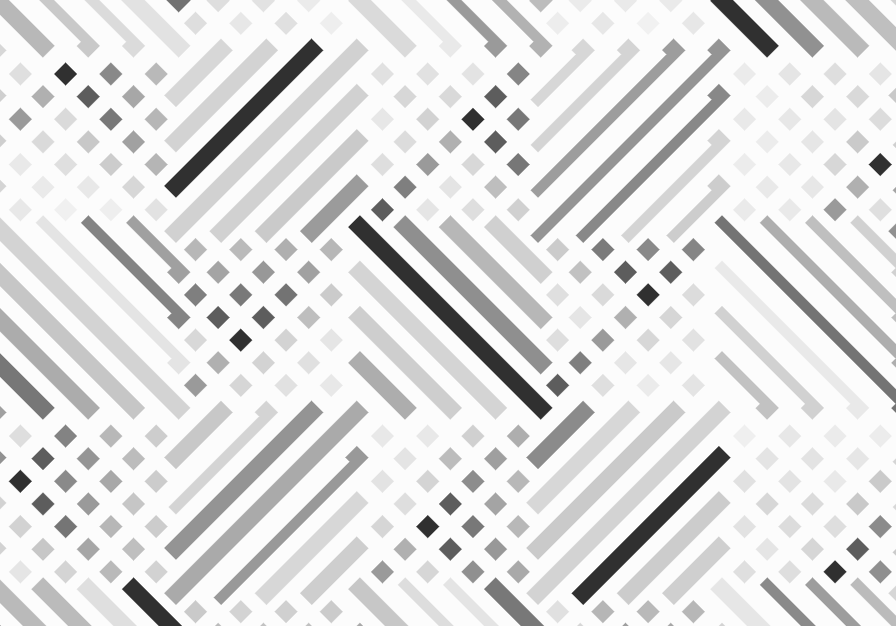
Write a Shadertoy shader that draws this pattern.

```glsl
// Diagonal basket weave: blocks of slanted bars alternate with blocks of small
// diamonds. Each of the four block kinds repeats every PERIOD steps, and grey
// tones fade away from one black diamond or bar whose place shifts per repeat.

#define STEP 0.03615             // lattice step, in canvas heights
#define PERIOD 16.0              // steps per repeat
#define ORIGIN vec2(19.9, 6.27)  // centre of the first diamond block, from top left
#define SQUARE_HALF 0.255        // half side of a diamond, in diagonal units
#define BAR_HALF 0.26            // half width of a full bar
#define THIN_HALF 0.165          // half width of a thin bar
#define THIN_SHARE 0.5           // share of thin bars in blocks without black
#define FADE 0.24                // how fast tones lighten per level
#define INK 0.19                 // darkest tone
#define PAPER 0.99               // background

float hash(vec3 p) {
    p = fract(p * vec3(0.1031, 0.1030, 0.0973) + 0.37);
    p += dot(p, p.yzx + 33.33);
    return fract((p.x + p.y) * p.z);
}

// Tone of a level: 0 is ink, higher levels approach white.
float toneOf(float level) {
    return 1.0 - (1.0 - INK) * exp(-FADE * max(level, 0.0));
}

float box(vec2 p, vec2 halfSize) {
    vec2 d = abs(p) - halfSize;
    return length(max(d, 0.0)) + min(max(d.x, d.y), 0.0);
}

// Swap between upright steps and diagonal units.
vec2 toDiagonal(vec2 p) { return vec2(p.x + p.y, p.x - p.y) * 0.5; }
vec2 toUpright(vec2 a) { return vec2(a.x + a.y, a.x - a.y); }

// Index of the repeat that holds p; p becomes local to its centre.
vec2 repeatCell(inout vec2 p) {
    vec2 cell = floor(p / PERIOD + 0.5);
    p -= cell * PERIOD;
    return cell;
}

void paint(inout float tone, float ink, float dist, float pixel) {
    tone = mix(tone, ink, clamp(0.5 - dist / pixel, 0.0, 1.0));
}

// Diamonds fan out in grey from a black one, towards the opening direction.
void paintDiamonds(inout float tone, vec2 p, vec2 opening, vec2 drift, float pixel) {
    vec2 cell = repeatCell(p);
    vec2 a = toDiagonal(p);
    vec2 node = floor(a + 0.5);
    vec2 spot = toUpright(node);
    if (max(abs(spot.x), abs(spot.y)) > 3.5) return;

    vec2 black = vec2(1.0, -1.0) + 2.0 * (cell.x * drift + cell.y * vec2(-drift.y, drift.x));
    vec2 e = spot - black;
    float ahead = dot(e, opening);
    float side = abs(dot(e, opening.yx));
    float reach = max(abs(e.x), abs(e.y));
    float jitter = hash(vec3(spot + cell * 23.0, opening.x + 5.0));

    float level = reach + max(side - ahead, 0.0);
    if (ahead < 0.5 && reach > 0.5) level = 4.6 + 0.7 * reach + 2.5 * jitter;
    else if (reach > 1.5) level += jitter - 0.4;

    // The rear diagonal darkens again towards the next bar.
    if (e.x < -0.5 && abs(e.x + e.y) < 0.5) level = clamp(5.0 + e.x, 1.0, 4.0);
    paint(tone, toneOf(level), box(a - node, vec2(SQUARE_HALF)), pixel);
}

// Bars lie along one diagonal and shorten away from the middle row.
void paintBars(inout float tone, vec2 p, bool rising, float pixel) {
    vec2 cell = repeatCell(p);
    vec2 a = toDiagonal(p);
    if (rising) a = a.yx;
    float row = floor(a.y + 0.5);
    if (abs(row) > 3.5) return;

    float blackRow = rising ? 5.0 + 6.0 * cell.x - 4.0 * cell.y
                            : 4.0 * cell.x + 7.0 * cell.y;
    blackRow = mod(blackRow + 8.0, 16.0) - 8.0;
    float gap = row - blackRow;
    float jitter = hash(vec3(cell + 11.0, row + (rising ? 40.0 : 20.0)));

    float level = rising ? 6.0 - 3.2 * step(abs(abs(gap) - 5.0), 1.1)
                         : 2.0 + 1.6 * mod(gap - 1.0, 5.0);
    level += 1.6 * jitter - 0.6;
    if (abs(gap) < 0.5) level = 0.0;

    // Thin bars hug one side and end in a full-width head.
    bool thin = abs(blackRow) > 3.5 && fract(jitter * 7.31) < THIN_SHARE;
    float width = thin ? THIN_HALF : BAR_HALF;
    float reach = 4.0 - abs(row);
    vec2 q = vec2(a.x, a.y - row);
    float dist = box(q - vec2(0.0, BAR_HALF - width), vec2(reach + SQUARE_HALF, width));
    if (thin) dist = min(dist, box(q - vec2(reach, 0.0), vec2(SQUARE_HALF, BAR_HALF)));
    paint(tone, toneOf(level), dist, pixel);
}

void mainImage(out vec4 fragColor, in vec2 fragCoord) {
    // Lattice steps, measured right and down from the first diamond block.
    float stepSize = iResolution.y * STEP;
    vec2 p = vec2(fragCoord.x, iResolution.y - fragCoord.y) / stepSize - ORIGIN;
    float pixel = 0.75 / stepSize;

    float tone = PAPER;
    paintBars(tone, p - vec2(0.0, 7.76), false, pixel);
    paintBars(tone, p - vec2(7.87, -0.05), true, pixel);
    paintDiamonds(tone, p, vec2(1.0, 0.0), vec2(1.0, 1.0), pixel);
    paintDiamonds(tone, p - vec2(7.74, 7.76), vec2(0.0, -1.0), vec2(1.0, -1.0), pixel);
    fragColor = vec4(vec3(tone), 1.0);
}
```
